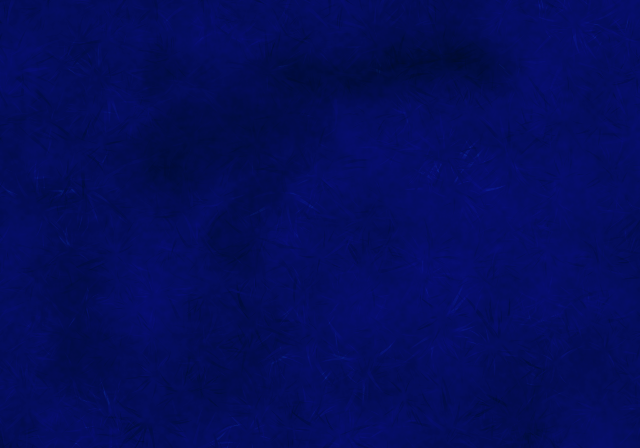
Write a WebGL 1 fragment shader that draws this texture.

```glsl
precision highp float;
// Deep blue fur: tufts of fine curved blades over soft mottling and a dark hollow.

uniform vec2 u_resolution;

const vec3 SHADOW_BLUE = vec3(0.004, 0.046, 0.280);
const vec3 BRIGHT_BLUE = vec3(0.023, 0.052, 0.420);
const vec3 GLINT = vec3(0.0, 0.16, 0.08);
const float BASE_LEVEL = 0.64;      // 0 is shadow, 1 is bright
const float HOLLOW_DEPTH = 0.68;
const float MOTTLE = 1.25;
const float GRAIN = 0.62;
const float GRAIN_SCALE = 80.0;     // grains per canvas height
const float LARGE_TUFT = 0.150;     // tuft spacing, in canvas heights
const float SMALL_TUFT = 0.090;
const float LARGE_CONTRAST = 0.66;
const float SMALL_CONTRAST = 0.62;
const float TUFT_BIAS = 0.30;       // how far blades of one tuft share a tone
const float BLADE_WIDTH = 0.026;    // share of the tuft spacing
const float EDGE_SOFTNESS = 0.0012;
const int BLADES = 28;
const float TAU = 6.2831853;

float hash(vec2 p) {
  return fract(sin(dot(p, vec2(127.1, 311.7))) * 43758.5453);
}

vec2 hash2(vec2 p) {
  return vec2(hash(p), hash(p + 37.3));
}

float noise(vec2 p) {
  vec2 i = floor(p), f = fract(p);
  f = f * f * (3.0 - 2.0 * f);
  return mix(mix(hash(i), hash(i + vec2(1.0, 0.0)), f.x),
             mix(hash(i + vec2(0.0, 1.0)), hash(i + 1.0), f.x), f.y);
}

float fbm(vec2 p) {
  float sum = 0.0, gain = 0.5;
  for (int i = 0; i < 4; i++) {
    sum += gain * noise(p);
    p = mat2(1.6, 1.2, -1.2, 1.6) * p + 5.7;
    gain *= 0.5;
  }
  return sum / 0.9375;
}

float segmentDistance(vec2 p, vec2 a, vec2 b) {
  vec2 ab = b - a;
  return length(p - a - ab * clamp(dot(p - a, ab) / dot(ab, ab), 0.0, 1.0));
}

// Ragged dark hollow: a band along the top with a wedge falling to the left.
float hollow(vec2 p) {
  p += 0.09 * (vec2(fbm(p * 10.0), fbm(p * 10.0 + 20.0)) - 0.5);
  float band = segmentDistance(p, vec2(0.36, 0.82), vec2(1.14, 0.86)) - 0.035;
  float wedge = segmentDistance(p, vec2(0.38, 0.65), vec2(0.62, 0.76)) - 0.11;
  float tail = segmentDistance(p, vec2(0.49, 0.45), vec2(0.70, 0.68)) - 0.035;
  return 1.0 - smoothstep(-0.05, 0.06, min(band, min(wedge, tail)));
}

// Coverage of one tapered blade that grows along dir and bends sideways.
float blade(vec2 q, vec2 dir, float start, float len, float bend, float width, float soft) {
  float t = (dot(q, dir) - start) / len;
  float inside = clamp(t, 0.0, 1.0);
  float side = dir.x * q.y - dir.y * q.x - bend * len * inside * inside;
  float halfWidth = width * (1.0 - 0.8 * inside);
  float ends = smoothstep(0.0, 0.3, t) * (1.0 - smoothstep(0.7, 1.0, t));
  return ends * (1.0 - smoothstep(-soft, soft, abs(side) - halfWidth));
}

// Light and dark blades that radiate from scattered tuft centres.
float tufts(vec2 p, float spacing, float seed, float soft) {
  vec2 cell = floor(p / spacing);
  float tone = 0.0;
  for (int j = -1; j <= 1; j++) {
    for (int i = -1; i <= 1; i++) {
      vec2 id = cell + vec2(float(i), float(j)) + seed;
      vec2 centre = (id - seed + hash2(id)) * spacing;
      float heading = TAU * hash(id + 9.1);
      float strength = mix(0.55, 1.0, hash(id + 4.7));
      float tuftTone = TUFT_BIAS * (hash(id + 15.3) * 2.0 - 1.0);
      for (int k = 0; k < BLADES; k++) {
        vec2 key = id + vec2(0.173, 0.619) * float(k + 1);
        vec2 place = hash2(key + 2.3);
        vec2 shape = hash2(key + 6.9);
        float angle = heading + (place.x - 0.5) * 4.6;
        float cover = blade(p - centre, vec2(cos(angle), sin(angle)),
          spacing * 0.42 * place.y, spacing * mix(0.26, 0.55, shape.x),
          (shape.y - 0.5) * 0.7, spacing * BLADE_WIDTH * (0.4 + shape.x), soft);
        float shade = (hash(key + 11.5) * 2.0 - 1.0) * strength;
        tone = mix(tone, shade * (1.0 - TUFT_BIAS) + tuftTone, cover * 0.9);
      }
    }
  }
  return tone;
}

void main() {
  vec2 p = gl_FragCoord.xy / u_resolution.y;
  float soft = max(EDGE_SOFTNESS, 0.5 / u_resolution.y);

  float blades = LARGE_CONTRAST * tufts(p, LARGE_TUFT, 13.0, soft)
               + SMALL_CONTRAST * tufts(p + 0.04, SMALL_TUFT, 71.0, soft);

  float dark = hollow(p);
  float level = BASE_LEVEL - HOLLOW_DEPTH * dark;
  level += MOTTLE * (fbm(p * 6.0 + 3.0) - 0.5);
  level += GRAIN * (fbm(p * GRAIN_SCALE) - 0.5);
  level += blades * (1.0 - 0.35 * dark);

  vec3 color = mix(SHADOW_BLUE, BRIGHT_BLUE, clamp(level, -0.7, 1.7));
  color += GLINT * max(blades - 0.35, 0.0);
  gl_FragColor = vec4(max(color, 0.0), 1.0);
}
```
